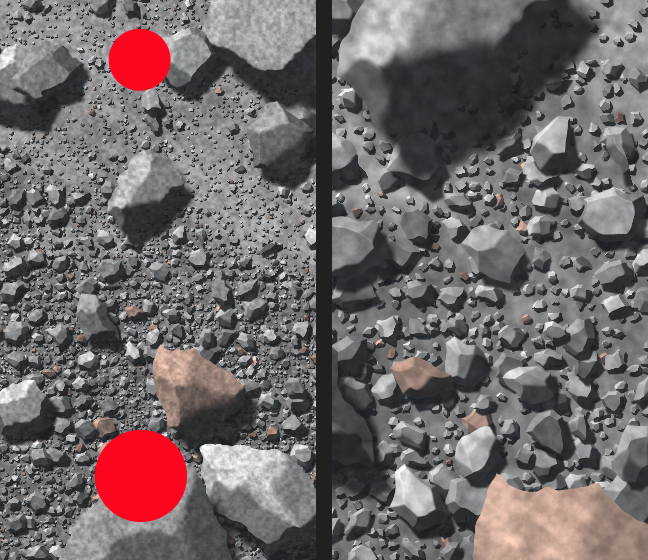
Left: the whole. Right: its middle third, enlarged.
Write a Shadertoy shader that draws this texture.

```glsl
const vec3 SHADOW = vec3(0.12, 0.13, 0.14);
const vec3 SAND = vec3(0.59, 0.59, 0.595);
const vec3 GREY_ROCK = vec3(0.84, 0.84, 0.845);
const vec3 RUSTY_ROCK = vec3(0.86, 0.71, 0.64);
const vec3 DISC_RED = vec3(0.99, 0.02, 0.12);
const vec3 LIGHT = vec3(-0.45, 0.60, 0.66);
const vec2 SHADOW_SHIFT = vec2(0.20, -0.30);
const float SHADOW_STRENGTH = 0.88;
const float RUSTY_SHARE = 0.04;
const float GRAIN_CONTRAST = 0.55;
const int SIDES = 7;
const float TAU = 6.2832;

// Large rocks: centre and radius, in canvas widths
const int BOULDERS = 12;
const vec3 BOULDER[BOULDERS] = vec3[BOULDERS](
    vec3(0.99, 1.40, 0.13), vec3(0.86, 1.69, 0.22), vec3(0.04, 1.51, 0.15),
    vec3(0.15, 1.54, 0.14), vec3(0.57, 1.60, 0.13), vec3(0.88, 1.34, 0.13),
    vec3(0.45, 1.18, 0.14), vec3(0.30, 0.76, 0.10), vec3(0.05, 0.48, 0.12),
    vec3(0.62, 0.53, 0.18), vec3(0.81, 0.22, 0.27), vec3(0.45, -0.03, 0.33));

// Integer hash: three values from 0 to 1
vec3 hash3(vec3 key) {
    uvec3 v = uvec3(ivec3(floor(key))) * 1664525u + 1013904223u;
    v.x += v.y * v.z; v.y += v.z * v.x; v.z += v.x * v.y;
    v ^= v >> 16u;
    v.x += v.y * v.z; v.y += v.z * v.x; v.z += v.x * v.y;
    return vec3(v >> 8u) / 16777216.0;
}

vec2 noise2(vec2 p) {
    vec2 c = floor(p), f = fract(p);
    f = f * f * (3.0 - 2.0 * f);
    vec2 low = mix(hash3(vec3(c, 7)).xy, hash3(vec3(c + vec2(1, 0), 7)).xy, f.x);
    vec2 high = mix(hash3(vec3(c + vec2(0, 1), 7)).xy, hash3(vec3(c + 1.0, 7)).xy, f.x);
    return mix(low, high, f.y);
}

float fbm(vec2 p) {
    float sum = 0.0, weight = 0.5;
    for (int i = 0; i < 4; i++) {
        sum += weight * noise2(p).x;
        p = mat2(1.6, 1.2, -1.2, 1.6) * p + 3.7;
        weight *= 0.5;
    }
    return sum / 0.9375;
}

// Faceted stone of radius about 1: distance inside the outline, and normal
float facets(vec2 p, vec3 id, out vec3 normal) {
    vec3 h = hash3(id);
    float angle = (h.x - 0.5) * 2.2;
    mat2 turn = mat2(cos(angle), -sin(angle), sin(angle), cos(angle));
    p = turn * p;
    p.y *= mix(1.0, 1.5, h.y);
    vec2 tilt = (hash3(id + vec3(0, 0, 20)).xy - 0.5) * 0.7;
    float top = 0.42 + dot(p, tilt), inside = 9.0;
    normal = normalize(vec3(-tilt, 1.0));
    for (int k = 0; k < SIDES; k++) {
        vec3 r = hash3(id + vec3(0, 0, k + 1));
        float a = (float(k) + 0.6 * r.x) * TAU / float(SIDES);
        vec2 dir = vec2(cos(a), sin(a));
        float edge = mix(0.62, 1.0, r.y) - dot(p, dir);
        float slope = mix(0.6, 2.4, r.z);
        vec3 side = normalize(vec3(dir * slope, 1.0));
        normal = mix(normal, side, smoothstep(-0.07, 0.07, top - edge * slope));
        top = min(top, edge * slope);
        inside = min(inside, edge);
    }
    normal = normalize(vec3(normal.xy * turn, normal.z));
    return inside;
}

// Paints the shadow on the ground, then the lit stone
void layStone(inout vec3 color, vec2 p, vec3 id, float pixel) {
    if (dot(p, p) > 3.6) return;
    vec3 normal;
    float shade = facets(p - SHADOW_SHIFT, id, normal);
    color = mix(color, SHADOW, SHADOW_STRENGTH * smoothstep(-0.08, 0.08, shade));
    float inside = facets(p, id, normal);
    vec3 h = hash3(id + vec3(0, 0, 30));
    vec3 rock = h.x < RUSTY_SHARE ? RUSTY_ROCK : GREY_ROCK;
    rock *= mix(0.80, 1.12, h.y * h.y);
    vec3 lit = mix(SHADOW, rock, max(dot(normal, LIGHT), 0.08));
    color = mix(color, lit, smoothstep(-pixel, pixel, inside));
}

// Jittered grid of stones, laid from lower right to upper left
void scatter(inout vec3 color, vec2 uv, float size, float density, float layer) {
    vec2 q = uv / size;
    q += 0.14 * (noise2(q * 3.5) - 0.5);
    for (int j = -1; j <= 1; j++)
    for (int i = 1; i >= -1; i--) {
        vec2 cell = floor(q) + vec2(i, j);
        vec3 h = hash3(vec3(cell, layer));
        if (hash3(vec3(cell, layer + 1.0)).x > density) continue;
        float radius = mix(0.34, 0.64, h.z);
        vec2 p = (q - cell - mix(vec2(0.25), vec2(0.75), h.xy)) / radius;
        layStone(color, p, vec3(cell, layer + 2.0), 0.7 / (iResolution.x * size * radius));
    }
}

void mainImage(out vec4 fragColor, in vec2 fragCoord) {
    vec2 uv = fragCoord / iResolution.x;
    float pixel = 1.0 / iResolution.x;

    // Dusty slope above, rubble below
    float patches = fbm(uv * 5.0);
    float rubble = smoothstep(1.32, 1.02, uv.y + 0.22 * uv.x + 0.5 * (patches - 0.5));
    vec3 color = SAND * mix(1.0, 0.8, rubble) * mix(0.85, 1.15, patches);
    scatter(color, uv, 0.014, mix(0.35, 0.70, rubble), 100.0);
    scatter(color, uv, 0.034, mix(0.10, 0.75, rubble), 200.0);
    scatter(color, uv, 0.075, mix(0.07, 0.60, rubble), 300.0);

    // Boulders with rough outlines
    vec2 rough = uv + 0.022 * (noise2(uv * 22.0) - 0.5) + 0.008 * (noise2(uv * 75.0) - 0.5);
    for (int i = 0; i < BOULDERS; i++) {
        vec3 b = BOULDER[i];
        layStone(color, (rough - b.xy) / b.z, vec3(i, 5, 400), 0.7 * pixel / b.z);
    }

    // Mineral grain
    color *= 1.0 + GRAIN_CONTRAST * (fbm(uv * 85.0) - 0.5) + 0.25 * (fbm(uv * 14.0) - 0.5);

    // Flat red discs
    float disc = min(length(uv - vec2(0.442, 1.583)) - 0.098,
                     length(uv - vec2(0.446, 0.266)) - 0.146);
    color = mix(DISC_RED, color, smoothstep(-0.7 * pixel, 0.7 * pixel, disc));
    fragColor = vec4(color, 1.0);
}
```
